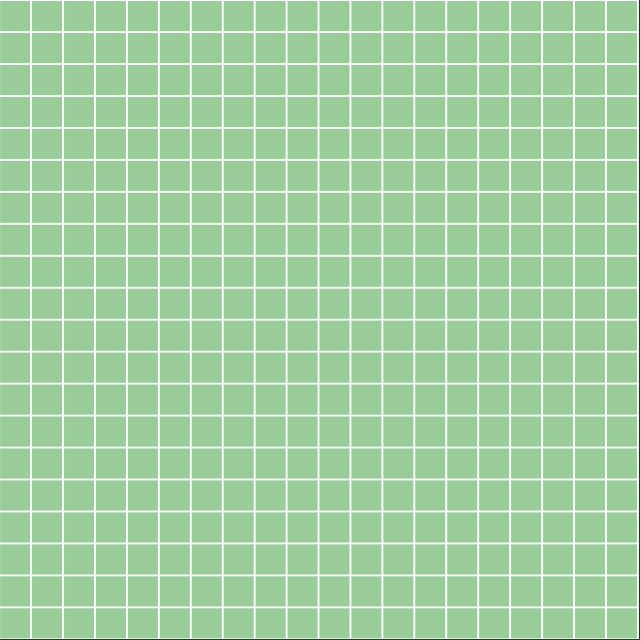
Reproduce this pattern procedurally as a three.js fragment shader.

```glsl
varying vec2 vUv;

const vec2 CELL_SIZE = vec2(0.0499, 0.04995);
const vec2 GRID_ORIGIN = vec2(-0.0013, 1.0);
const float LINE_WIDTH = 0.0029;
const float SOFTNESS = 0.001;
const float BORDER_WIDTH = 0.0013;
const vec3 GREEN = vec3(0.60, 0.80, 0.60);
const vec3 WHITE = vec3(0.99, 1.0, 0.99);
const vec3 BORDER_COLOR = vec3(0.05, 0.08, 0.05);

// Soft coverage of a band reaching halfWidth from its centre
float band(float dist, float halfWidth) {
  return 1.0 - smoothstep(halfWidth - SOFTNESS, halfWidth + SOFTNESS, dist);
}

// Distance to the nearest grid line on each axis
vec2 gridDistance(vec2 p) {
  vec2 cell = (p - GRID_ORIGIN) / CELL_SIZE;
  return abs(fract(cell + 0.5) - 0.5) * CELL_SIZE;
}

void main() {
  // Thin white lines over flat green
  vec2 dist = gridDistance(vUv);
  float line = band(min(dist.x, dist.y), 0.5 * LINE_WIDTH);
  vec3 color = mix(GREEN, WHITE, line);

  // Dark hairline along the right and bottom edges
  float edge = min(1.0 - vUv.x, vUv.y);
  color = mix(color, BORDER_COLOR, band(edge, BORDER_WIDTH));

  gl_FragColor = vec4(color, 1.0);
}
```
